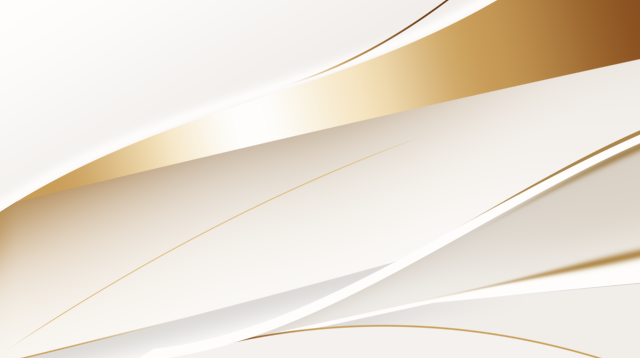
Write a WebGL 1 fragment shader that draws this background.

```glsl
precision highp float;
// Ivory and gold satin sheets sweeping diagonally across the canvas.
// Each sheet is the area below a polynomial curve y(x), painted back to
// front, with soft shadows and tapering gold strokes along the folds.

uniform vec2 u_resolution;

#define WHITE vec3(0.995, 0.992, 0.985)
#define PEARL vec3(0.930, 0.915, 0.900)
#define SILVER vec3(0.865, 0.855, 0.845)
#define BEIGE vec3(0.850, 0.815, 0.765)
#define CREAM vec3(0.960, 0.890, 0.740)
#define GOLD vec3(0.790, 0.620, 0.350)
#define BRONZE vec3(0.530, 0.300, 0.110)
#define RIDGE 0.030
#define HAIRLINE 0.0016

// Antialiased coverage of the positive side of a signed height.
float fill(float d) {
  return smoothstep(-0.9, 0.9, d * u_resolution.y);
}

float stroke(float d, float halfWidth) {
  float aa = 0.9 / u_resolution.y;
  return 1.0 - smoothstep(halfWidth - aa, halfWidth + aa, abs(d));
}

float glow(float d, float width) {
  return exp(-d * d / (width * width));
}

// Fold curves, in canvas units from the lower left.
float bandTop(float x) {
  return 0.4075 + x * (1.1533 + x * (-1.355 + 1.0967 * x));
}

float bandBottom(float x) {
  return 0.425 + x * (0.435 - 0.025 * x);
}

float sweep(float x) {
  float y = 0.0602 + x * (-0.7841 + x * (2.4069 - 1.083 * x));
  return y - max(0.24 - x, 0.0);
}

// Metallic reflection along the gold band.
vec3 satinGold(float t) {
  vec3 c = mix(GOLD, CREAM, smoothstep(0.02, 0.25, t));
  c = mix(c, WHITE, smoothstep(0.18, 0.35, t));
  c = mix(c, CREAM, smoothstep(0.37, 0.58, t));
  c = mix(c, GOLD, smoothstep(0.53, 0.76, t));
  return mix(c, BRONZE, smoothstep(0.72, 1.06, t));
}

vec3 backdrop(vec2 p) {
  float x = p.x;
  vec3 c = mix(WHITE, PEARL, smoothstep(0.0, 0.9, 0.9 * (x + 1.0 - p.y)));
  float above = p.y - bandTop(x);
  c = mix(c, WHITE, 0.95 * glow(above - 0.016, 0.024));
  // Dark gold line leaving the ridge
  float line = 0.8322 + x * (-0.8603 + 1.574 * x);
  float reach = smoothstep(0.43, 0.56, x);
  vec3 tint = mix(GOLD, BRONZE * 0.8, smoothstep(0.52, 0.68, x));
  return mix(c, tint, reach * stroke(p.y - line, 0.001 + 0.002 * reach));
}

vec3 mainSheet(vec2 p, float depth) {
  float x = p.x;
  vec3 shadow = mix(vec3(0.73, 0.59, 0.41), vec3(0.80, 0.735, 0.655), smoothstep(0.0, 0.4, x));
  shadow = mix(shadow, vec3(0.925, 0.895, 0.86), smoothstep(0.45, 0.95, x));
  vec3 c = mix(WHITE, shadow, exp(-max(depth, 0.0) * 6.2));
  c = mix(c, PEARL, 0.5 * smoothstep(0.65, 1.0, x));
  c = mix(c, GOLD * 0.92, 0.6 * exp(-x * 22.0) * glow(depth, 0.13));
  // Long hairline arc
  float arc = 0.01 + x * (1.2 - 0.42 * x);
  float fade = smoothstep(0.0, 0.1, x) * (1.0 - smoothstep(0.5, 0.7, x));
  return mix(c, vec3(0.87, 0.73, 0.46), 0.9 * fade * stroke(p.y - arc, HAIRLINE));
}

vec3 lowerSheets(vec2 p, float sweepY) {
  float x = p.x;
  float right = smoothstep(0.72, 1.0, x);
  float under = sweepY - p.y;
  // Beige wedge in the shade of the sweep
  float ledge = 0.387 * x - 0.096;
  vec3 c = mix(PEARL, BEIGE, smoothstep(0.45, 1.0, x) * 0.85);
  c = mix(c, WHITE, 0.45 * glow(p.y - ledge, 0.09));
  c = mix(c, BEIGE * 0.93, 0.5 * exp(-max(under, 0.0) * 22.0));
  c = mix(c, GOLD * 0.8, right * 0.9 * glow(under - 0.01, 0.004 + 0.010 * right));
  // White ledge with a tapering gold rim
  c = mix(c, WHITE, fill(ledge - p.y));
  c = mix(c, GOLD * 0.88, smoothstep(0.62, 0.95, x) * glow(p.y - ledge, 0.003 + 0.011 * right));
  // Silver sheet at the foot
  float foot = min(ledge - 0.012, 0.039 + 0.17 * x);
  vec3 footColor = mix(SILVER, PEARL + 0.01, smoothstep(0.0, 0.07, foot - p.y));
  footColor = mix(footColor, PEARL + 0.015, smoothstep(0.5, 0.85, x));
  c = mix(c, footColor, fill(foot - p.y));
  c = mix(c, SILVER * 0.9, right * 0.7 * stroke(p.y - foot, 0.001));
  // Bottom gold arch
  float arch = 0.09 - 0.8 * (x - 0.6) * (x - 0.6);
  c = mix(c, mix(PEARL, WHITE, 0.4), fill(arch - p.y));
  vec3 archTint = mix(BRONZE, GOLD, smoothstep(0.35, 0.5, x));
  return mix(c, archTint, smoothstep(0.34, 0.37, x) * stroke(p.y - arch, 0.0024));
}

void main() {
  vec2 p = gl_FragCoord.xy / u_resolution;
  float x = p.x;
  float top = bandTop(x);
  float bottom = min(bandBottom(x), top);
  vec3 color = mix(backdrop(p), satinGold(x + 0.15 * (p.y - 0.85)), fill(top - p.y));
  color = mix(color, mainSheet(p, bottom - p.y), fill(bottom - p.y));
  // Silver fold, gold at its left tip
  float fold = x * (0.43 + 0.05 * x) - 0.016;
  color = mix(color, mix(SILVER, WHITE, smoothstep(0.0, 0.11, fold - p.y)), fill(fold - p.y));
  color = mix(color, GOLD, (1.0 - smoothstep(0.08, 0.3, x)) * stroke(p.y - fold, 0.002));
  // White sweep with a gold upper rim
  float sweepY = sweep(x);
  float rim = p.y - sweepY - RIDGE;
  color = mix(color, WHITE, fill(-rim));
  float taper = smoothstep(0.7, 1.0, x);
  color = mix(color, GOLD * 0.85, smoothstep(0.7, 0.82, x) * stroke(rim, 0.001 + 0.005 * taper));
  color = mix(color, lowerSheets(p, sweepY), fill(sweepY - p.y));
  gl_FragColor = vec4(color, 1.0);
}
```
